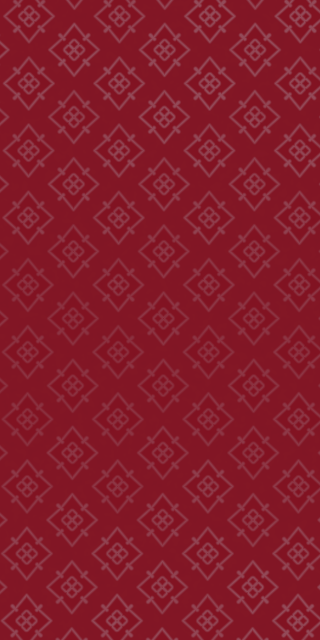
Give the GLSL for this pattern, as a Shadertoy shader.

```glsl
// Crimson damask: pale four-pointed lozenges on a half-drop lattice.
// Each motif is folded into one quadrant and stroked from distance functions;
// its strength fades across the cloth, with faint gradient-noise mottling.

#define PERIOD      vec2(0.1413, 0.10495) // lattice step, in canvas heights
#define ORIGIN      vec2(0.0456, 0.0254)  // first motif, from the top left
#define LEAN        0.0042                // sideways drift of the columns
#define MOTIF_SIZE  0.039                 // half diagonal of a lozenge
#define LINE_HALF   0.046                 // half stroke, in motif sizes
#define SOFTNESS    0.055                 // stroke blur, in motif sizes
#define FADE_MIN    0.56                  // strength of the palest motifs
#define GROUND      vec3(0.510, 0.088, 0.146)
#define SHADE       vec3(0.508, 0.068, 0.128)
#define THREAD      vec3(0.575, 0.290, 0.345)

vec2 hashGradient(vec2 cell) {
    float h = fract(sin(dot(cell, vec2(127.1, 311.7))) * 4375.85);
    return vec2(cos(6.2832 * h), sin(6.2832 * h));
}

float gradientNoise(vec2 p) {
    vec2 i = floor(p), f = p - i;
    vec2 u = f * f * f * (f * (f * 6.0 - 15.0) + 10.0);
    vec2 e = vec2(1.0, 0.0);
    float low  = mix(dot(hashGradient(i), f),
                     dot(hashGradient(i + e.xy), f - e.xy), u.x);
    float high = mix(dot(hashGradient(i + e.yx), f - e.yx),
                     dot(hashGradient(i + e.xx), f - e.xx), u.x);
    return mix(low, high, u.y);
}

float segmentDistance(vec2 p, vec2 a, vec2 b) {
    vec2 ab = b - a;
    float t = clamp(dot(p - a, ab) / dot(ab, ab), 0.0, 1.0);
    return length(p - a - ab * t);
}

float roundBox(vec2 p, float halfSide, float radius) {
    vec2 q = abs(p) - halfSide + radius;
    return length(max(q, 0.0)) + min(max(q.x, q.y), 0.0) - radius;
}

// Offset to the nearest motif of the half-drop lattice
vec2 nearestMotif(vec2 p) {
    vec2 g = p / PERIOD;
    vec2 a = (fract(g + 0.5) - 0.5) * PERIOD;
    vec2 b = (fract(g) - 0.5) * PERIOD;
    return dot(a, a) < dot(b, b) ? a : b;
}

float stroke(float d, float halfWidth, float blur) {
    return 1.0 - smoothstep(halfWidth - blur, halfWidth + blur, d);
}

float motif(vec2 p, float blur) {
    p = abs(p);

    // Concave outline
    vec2 waist = vec2(0.455, 0.475);
    float outline = min(segmentDistance(p, vec2(0.0, 1.03), waist),
                        segmentDistance(p, waist, vec2(0.98, 0.0)));

    // Peg crossing each side
    float peg = segmentDistance(p, vec2(0.41, 0.43), vec2(0.57, 0.59));

    // Four rounded cells at the heart
    vec2 diagonal = abs(vec2(p.x + p.y, p.x - p.y)) * 0.7071;
    float heart = abs(roundBox(diagonal - 0.155, 0.145, 0.075));

    float ink = stroke(outline, LINE_HALF, blur);
    ink = max(ink, stroke(heart, LINE_HALF, blur));
    return max(ink, stroke(peg, LINE_HALF * 1.5, blur));
}

void mainImage(out vec4 fragColor, in vec2 fragCoord) {
    vec2 uv = fragCoord / iResolution.y;
    uv.y = 1.0 - uv.y;

    vec2 lattice = uv - ORIGIN;
    lattice.x += LEAN * uv.y;
    vec2 offset = nearestMotif(lattice);
    vec2 center = uv - offset;
    vec2 local = offset / MOTIF_SIZE;

    // Motif strength: palest below the middle, a little stronger to the right
    float fade = mix(FADE_MIN, 1.0, smoothstep(0.0, 0.5, abs(center.y - 0.57)));
    fade *= 0.93 + 0.22 * center.x;
    fade *= 1.0 + 0.15 * gradientNoise(center * 9.0 + 3.7);

    // Ground: fine mottling and a darker field within each lozenge
    float mottle = gradientNoise(uv * 60.0) + 0.6 * gradientNoise(uv * 140.0);
    float field = 1.0 - smoothstep(0.75, 1.0, abs(local.x) + abs(local.y));
    vec3 color = mix(GROUND, SHADE, 0.75 * field);
    color *= 1.0 + 0.012 * mottle;

    // Thread, never sharper than a pixel
    float blur = max(SOFTNESS, 1.0 / (iResolution.y * MOTIF_SIZE));
    float ink = motif(local, blur) * fade * (1.0 + 0.12 * mottle);
    color = mix(color, THREAD, clamp(ink, 0.0, 1.0));

    fragColor = vec4(color, 1.0);
}
```
